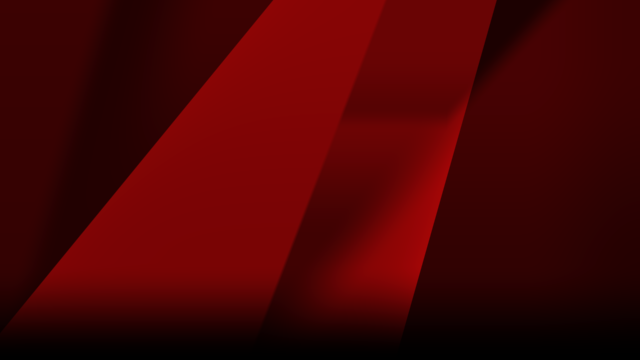
Give the GLSL for this background, as a Shadertoy shader.

```glsl
// Folded red satin: a bright slanted band between two dark side panels.
// Signed distances to slanted lines place the folds; soft steps shade each
// panel as one red intensity, which is then faded to black at the bottom.

// Signed distance to the line from low to high, positive on its right
float sideOf(vec2 p, vec2 low, vec2 high) {
    vec2 d = normalize(high - low);
    return dot(p - low, vec2(d.y, -d.x));
}

// Soft step centred on zero
float soft(float d, float width) {
    return smoothstep(-width, width, d);
}

// Height above the crease: level on the left, climbing on the right
float aboveCrease(vec2 p) {
    float climb = max(p.x - 1.24, 0.0) * 1.08;
    return p.y - 0.668 - climb;
}

float leftPanel(vec2 p) {
    float fold = sideOf(p, vec2(0.104, 0.306), vec2(0.301, 1.0));
    float sheen = smoothstep(0.06, 0.30, fold) * smoothstep(0.35, 1.0, p.y);
    float inner = 0.135 + 0.10 * sheen;
    float outer = mix(0.19, 0.235, p.y);
    return mix(outer, inner, soft(fold, 0.045));
}

float bandLeft(vec2 p, float fromEdge) {
    float rim = 0.03 * exp(-fromEdge * 14.0);
    return mix(0.475, 0.525, smoothstep(0.3, 1.0, p.y)) + rim;
}

float bandRight(vec2 p, float toEdge) {
    // Deep shadow beside a lit diagonal ridge
    float ridge = sideOf(p, vec2(0.88, 0.19), vec2(1.181, 0.56));
    float shadow = mix(0.25, 0.43, smoothstep(0.33, 0.68, p.y));
    float lit = 0.49 + 0.15 * exp(-toEdge * 9.0);
    float lower = mix(shadow, lit, soft(ridge, 0.085));
    // Dim flap above the crease
    float upper = mix(0.33, 0.41, smoothstep(0.67, 0.86, p.y));
    return mix(lower, upper, soft(aboveCrease(p), 0.035));
}

float rightPanel(vec2 p) {
    float lit = mix(0.19, 0.28, smoothstep(0.2, 0.85, p.y));
    lit -= 0.05 * smoothstep(1.45, 1.78, p.x);
    return mix(lit, 0.11, soft(aboveCrease(p), 0.055));
}

void mainImage(out vec4 fragColor, in vec2 fragCoord) {
    vec2 p = fragCoord / iResolution.y;
    p.x *= 1.77778 * iResolution.y / iResolution.x;
    float edgeWidth = 0.0025;

    // Lines that split the cloth into panels
    float leftEdge = sideOf(p, vec2(0.0, 0.074), vec2(0.759, 1.0));
    float midFold = sideOf(p, vec2(0.69, 0.0), vec2(1.072, 1.0));
    float rightEdge = sideOf(p, vec2(1.106, 0.028), vec2(1.380, 1.0));

    float band = mix(bandLeft(p, max(leftEdge, 0.0)),
                     bandRight(p, max(-rightEdge, 0.0)),
                     soft(midFold, 0.006));
    float red = mix(leftPanel(p), band, soft(leftEdge, edgeWidth));
    red = mix(red, rightPanel(p), soft(rightEdge, edgeWidth));

    // Fade into black at the bottom
    red *= smoothstep(0.0, 0.27, p.y);

    vec3 satinTint = vec3(1.0, 0.035, 0.037);
    fragColor = vec4(red * satinTint, 1.0);
}
```
